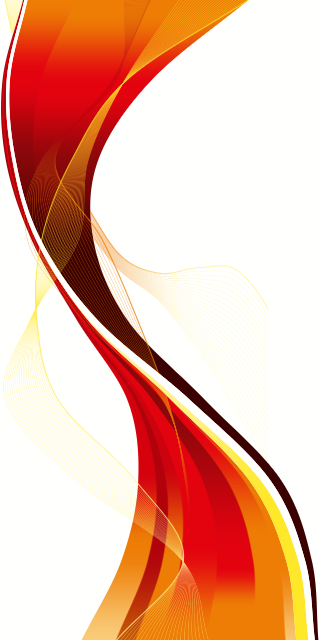
This background is drawn by a Shadertoy shader. Its source:

```glsl
// Flowing red and orange ribbons with fine yellow line meshes on white.
#define LINE_COUNT 24
#define LINE_HALF_WIDTH 0.0007
#define LINE_ALPHA 0.5
#define PANEL_SPLIT 0.22
#define PAPER vec3(1.0, 1.0, 0.995)
#define ORANGE vec3(0.93, 0.49, 0.02)
#define RED vec3(0.89, 0.01, 0.06)
#define DARK_RED vec3(0.54, 0.03, 0.04)
#define MAROON vec3(0.23, 0.0, 0.0)
#define PEACH vec3(0.98, 0.80, 0.48)
#define YELLOW vec3(1.0, 0.91, 0.16)
#define CREAM vec3(1.0, 0.95, 0.56)

// Smooth curve through nine even knots: x = value, y = slope.
vec2 curve(float t, float spacing, float k[9]) {
    float u = t / spacing;
    int i = clamp(int(floor(u)), 0, 7);
    float f = u - float(i);
    float a = k[i], b = k[i + 1];
    float before = i > 0 ? k[i - 1] : 2.0 * a - b;
    float after = i < 7 ? k[i + 2] : 2.0 * b - a;
    float m = 0.5 * (b - before), n = 0.5 * (after - a);
    float c2 = 3.0 * (b - a) - 2.0 * m - n;
    float c3 = 2.0 * (a - b) + m + n;
    return vec2(a + f * (m + f * (c2 + f * c3)),
                (m + f * (2.0 * c2 + 3.0 * f * c3)) / spacing);
}

float signedDistance(float v, vec2 c) {
    return (v - c.x) * inversesqrt(1.0 + c.y * c.y);
}

// Coverage of the side beyond a curve.
float beyond(float v, vec2 c, float px) {
    return clamp(signedDistance(v, c) / px + 0.5, 0.0, 1.0);
}

// Lines blended from curve a to curve b, with a stronger first line.
float mesh(float v, vec2 a, vec2 b, float px) {
    float gap = 1.0;
    for (int i = 0; i < LINE_COUNT; i++) {
        vec2 c = mix(a, b, float(i) / float(LINE_COUNT - 1));
        float w = i == 0 ? 2.5 * LINE_HALF_WIDTH : LINE_HALF_WIDTH;
        float cover = clamp((w - abs(signedDistance(v, c))) / px + 0.5, 0.0, 1.0);
        gap *= 1.0 - cover * (i == 0 ? 0.9 : LINE_ALPHA);
    }
    return 1.0 - gap;
}

vec3 upperColor(float y) {
    vec3 c = mix(ORANGE, RED, smoothstep(0.04, 0.27, y));
    c = mix(c, DARK_RED, smoothstep(0.28, 0.53, y));
    return mix(c, MAROON, smoothstep(0.48, 0.82, y));
}

// Panels of the lower ribbon, s runs from its left edge to its right.
vec3 lowerColor(float s, float y, float px) {
    vec3 deep = mix(DARK_RED, RED, smoothstep(1.25, 1.75, y));
    vec3 c = mix(mix(DARK_RED, RED * 0.94, smoothstep(0.8, 1.2, y)), ORANGE, smoothstep(1.48, 1.7, y));
    c = mix(c, PEACH, smoothstep(1.7, 2.02, y));
    c = mix(c, mix(RED * 0.78, ORANGE * 0.85, smoothstep(1.7, 2.1, y)), smoothstep(-px, px, s - 0.16));
    c = mix(c, mix(RED * 0.9, ORANGE, smoothstep(1.45, 1.75, y)), smoothstep(-px, px, s - 0.25));
    c = mix(c, mix(RED, ORANGE, smoothstep(1.7, 1.98, y)), smoothstep(-px, px, s - 0.36));
    c = mix(c, mix(deep, ORANGE, smoothstep(1.77, 1.9, y)), smoothstep(-px, px, s - 0.58));
    c = mix(c, mix(RED, ORANGE, smoothstep(1.35, 1.68, y)), smoothstep(-px, px, s - 0.80));
    vec3 rim = mix(ORANGE, PEACH, smoothstep(1.75, 2.05, y));
    return mix(c, mix(RED, rim, smoothstep(1.2, 1.55, y)), smoothstep(-px, px, s - 0.95));
}

void mainImage(out vec4 fragColor, in vec2 fragCoord) {
    // x runs 0..1 rightward, y runs 0..2 downward
    vec2 uv = fragCoord / iResolution.xy;
    float x = uv.x, y = 2.0 - 2.0 * uv.y;
    float px = 1.0 / iResolution.x;

    // Ribbon edges
    vec2 outer = curve(y, 0.25, float[9](0.776, 0.474, 0.307, 0.292, 0.398, 0.641, 0.878, 0.974, 0.995));
    vec2 spine = curve(y, 0.25, float[9](0.086, 0.031, 0.049, 0.128, 0.305, 0.594, 0.844, 0.953, 0.984));
    vec2 lower = curve(y, 0.25, float[9](0.072, 0.008, 0.018, 0.099, 0.240, 0.398, 0.432, 0.380, 0.255));
    float bump = (y - 1.27) / 0.3;
    float whiteWidth = 0.010 + 0.010 * smoothstep(0.4, 1.2, y) + 0.018 * exp(-bump * bump);
    vec2 whiteLeft = spine - vec2(whiteWidth, 0.0);
    vec2 creamLeft = whiteLeft - vec2(0.038 * smoothstep(0.85, 1.6, y), 0.0);

    // Ribbon bodies
    vec3 color = PAPER;
    vec3 upper = upperColor(y + 0.035);
    upper = mix(upper, upperColor(y), beyond(x, mix(spine, outer, PANEL_SPLIT), px));
    color = mix(color, upper, beyond(x, spine, px) * (1.0 - beyond(x, outer, px)));
    float span = max(creamLeft.x - lower.x, 0.004);
    vec3 body = lowerColor((x - lower.x) / span, y, px / span);
    color = mix(color, body, beyond(x, lower, px) * (1.0 - beyond(x, creamLeft, px)));

    // Pale mesh sweeping to the right
    vec2 top = curve(x, 0.125, float[9](0.30, 0.45, 0.612, 0.797, 0.854, 0.836, 0.852, 1.05, 1.5));
    vec2 base = curve(x, 0.125, float[9](0.50, 0.60, 0.70, 0.846, 0.943, 1.104, 1.302, 1.51, 1.7));
    float inside = step(outer.x, x) * (1.0 - smoothstep(0.836, 0.84, x));
    vec3 pale = mix(ORANGE, CREAM, smoothstep(0.3, 0.62, x));
    color = mix(color, pale, 0.75 * inside * mesh(y, top, base, px));

    // Orange mesh crossing both ribbons
    vec2 a = curve(y, 0.25, float[9](0.469, 0.352, 0.172, 0.320, 0.430, 0.523, 0.583, 0.596, 0.596));
    vec2 b = curve(y, 0.25, float[9](0.390, 0.365, 0.130, 0.086, 0.260, 0.508, 0.578, 0.594, 0.594));
    float fade = mix(0.3, 0.85, smoothstep(0.42, 0.6, y)) * (1.0 - smoothstep(1.3, 1.64, y));
    color = mix(color, mix(RED * 0.7, ORANGE, smoothstep(0.4, 0.55, y)), fade * mesh(x, a, b, px));

    // Yellow twisting mesh with a soft glow in its upper part
    a = curve(y, 0.25, float[9](0.776, 0.396, 0.224, 0.130, 0.115, 0.182, 0.422, 0.573, 0.365));
    b = curve(y, 0.25, float[9](0.560, 0.390, 0.276, 0.245, 0.094, 0.016, 0.234, 0.568, 0.651));
    float glow = beyond(x, a, px) * (1.0 - beyond(x, b, px)) + beyond(x, b, px) * (1.0 - beyond(x, a, px));
    color = mix(color, ORANGE, 0.4 * glow * (1.0 - smoothstep(0.35, 0.72, y)));
    vec3 thread = mix(YELLOW, CREAM, smoothstep(0.9, 1.5, y));
    color = mix(color, thread, 0.85 * mesh(x, a, b, px));

    // Short threads in the top left corner
    float corner = mesh(x, vec2(0.016 + 0.2 * y, 0.2), vec2(0.07 - 0.25 * y, -0.25), px);
    color = mix(color, YELLOW, 0.6 * corner * (1.0 - smoothstep(0.08, 0.13, y)) * (1.0 - beyond(x, lower, px)));

    // Bright rim and white spine lie on top
    vec3 rimColor = mix(CREAM, YELLOW, smoothstep(1.2, 1.6, y));
    color = mix(color, rimColor, beyond(x, creamLeft, px) * (1.0 - beyond(x, whiteLeft, px)));
    color = mix(color, PAPER, beyond(x, whiteLeft, px) * (1.0 - beyond(x, spine, px)));
    fragColor = vec4(color, 1.0);
}
```
